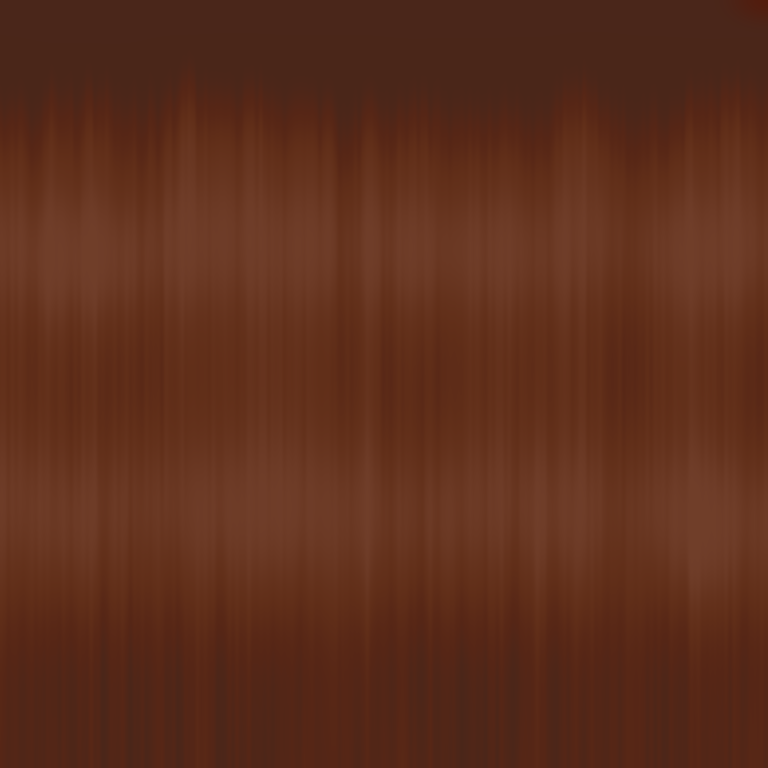
A Shadertoy shader for this texture:

```glsl
// Glossy reddish-brown strands with fine vertical streaks and two soft bands of sheen.

float hash(vec2 p) {
    return fract(sin(dot(p, vec2(127.1, 311.7))) * 43758.5453);
}

float noise(vec2 p) {
    vec2 cell = floor(p);
    vec2 f = fract(p);
    f = f * f * (3.0 - 2.0 * f);
    return mix(mix(hash(cell), hash(cell + vec2(1, 0)), f.x),
               mix(hash(cell + vec2(0, 1)), hash(cell + vec2(1, 1)), f.x), f.y);
}

// Sum of stretched noise layers, from broad locks to thin strands, around zero
float strands(vec2 uv) {
    float sum = 0.0;
    float frequency = 16.0;
    float weight = 0.30;
    for (int i = 0; i < 4; i++) {
        float layer = float(i);
        vec2 p = vec2(uv.x * frequency, uv.y * 2.2) + layer * 17.3;
        sum += weight * (noise(p) - 0.5);
        frequency *= 2.3;
        weight *= 0.92;
    }
    return sum;
}

// Soft horizontal band of light
float sheen(float depth, float center, float width) {
    float d = (depth - center) / width;
    return exp(-d * d);
}

vec3 strandColor(float light) {
    vec3 shadow = vec3(0.29, 0.148, 0.100);
    vec3 russet = vec3(0.34, 0.150, 0.086);
    vec3 chestnut = vec3(0.38, 0.182, 0.096);
    vec3 gloss = vec3(0.438, 0.242, 0.162);
    vec3 color = mix(shadow, russet, smoothstep(0.0, 0.32, light));
    color = mix(color, chestnut, smoothstep(0.25, 0.58, light));
    return mix(color, gloss, smoothstep(0.48, 1.0, light));
}

void mainImage(out vec4 fragColor, in vec2 fragCoord) {
    vec2 uv = fragCoord / iResolution.xy;
    float depth = 1.0 - uv.y;
    float streak = strands(uv);

    // Dark upper edge with a ragged fringe, and a dimmer lower end
    float fringe = smoothstep(0.08, 0.23, depth + 0.10 * streak);
    float light = 0.46 * fringe - 0.22 * smoothstep(0.74, 0.90, depth);

    // Two bands of sheen, each wavering across the locks
    float upperWave = noise(vec2(uv.x * 13.0, 3.7));
    float lowerWave = noise(vec2(uv.x * 11.0, 9.2));
    light += (0.30 + 0.22 * upperWave) * sheen(depth, 0.325 + 0.03 * (upperWave - 0.5), 0.095);
    light += (0.28 + 0.22 * lowerWave) * sheen(depth, 0.670 + 0.04 * (lowerWave - 0.5), 0.100);
    light += 0.68 * streak * fringe;

    vec3 color = strandColor(light);

    // Faint red glow in the upper right corner
    float corner = length((uv - 1.0) * vec2(1.0, 1.6));
    color = mix(color, vec3(0.33, 0.10, 0.04), 0.8 * smoothstep(0.07, 0.0, corner));

    fragColor = vec4(color, 1.0);
}
```
